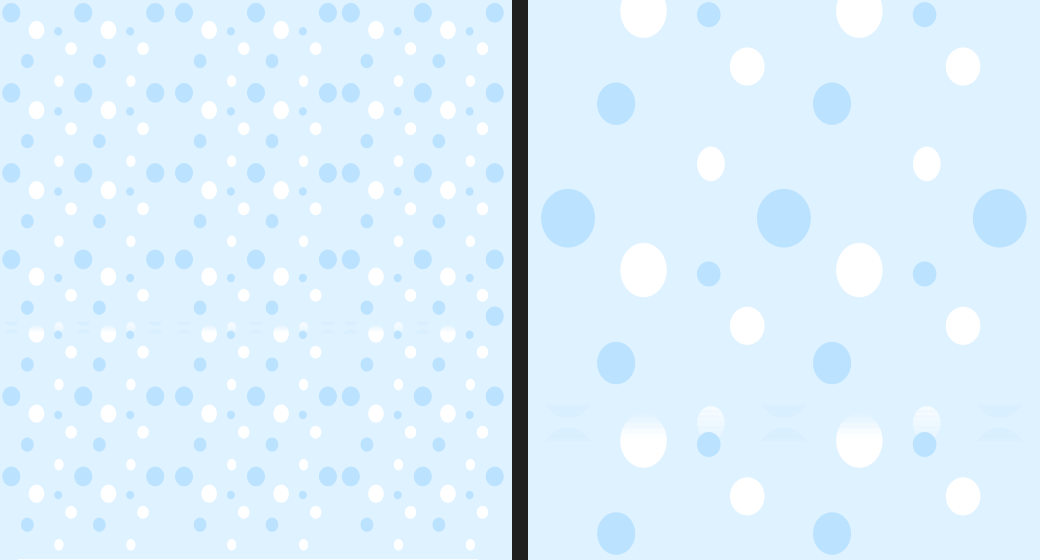
Left: the whole. Right: its middle third, enlarged.
Write a Shadertoy shader that draws this pattern.

```glsl
// Pale blue polka dots in three column groups and seven rows, with a faded horizontal seam.

const vec2 SHEET = vec2(702.0, 768.0);   // layout units across and down

// Each motif dot: centre.xy, radius.xy; even entries are blue, odd ones white
const vec4 DOTS[6] = vec4[6](
    vec4(15.5, 17.5, 12.3, 13.4),
    vec4(50.0, 41.2, 10.6, 12.4),
    vec4(79.8, 43.0, 5.4, 5.7),
    vec4(97.4, 66.7, 7.9, 8.7),
    vec4(37.5, 83.7, 8.7, 9.7),
    vec4(80.8, 111.2, 6.3, 7.9));

float ellipseMask(vec2 offset, vec2 radius, float pixel) {
    float dist = (length(offset / radius) - 1.0) * min(radius.x, radius.y);
    return 1.0 - smoothstep(-0.6 * pixel, 0.6 * pixel, dist);
}

// Row spacing stretches before row 3 and shrinks before row 4
float rowTop(int row) {
    return 109.85 * float(row) + (row > 2 ? 8.7 : 0.0) - (row > 3 ? 31.9 : 0.0);
}

// Opacity of the dots that the seam wipes away
float seamOpacity(int row, int dot, vec2 p) {
    bool intact = p.x > 630.0;
    float streaks = 0.88 + 0.12 * sin(p.y * 2.6);
    if (row == 3 && dot == 5)
        return intact ? 0.0 : streaks * mix(0.75, 0.3, smoothstep(442.0, 457.0, p.y));
    if (row == 4 && dot == 0 && !intact)
        return 0.2 * streaks * smoothstep(440.0, 442.0, p.y) * (1.0 - smoothstep(456.0, 459.0, p.y));
    if (row == 4 && dot == 1)
        return mix(streaks, 1.0, smoothstep(450.0, 458.0, p.y)) * smoothstep(442.0, 457.0, p.y);
    return 1.0;
}

void mainImage(out vec4 fragColor, in vec2 fragCoord) {
    vec2 p = fragCoord / iResolution.xy * SHEET;
    p.y = SHEET.y - p.y;
    float pixel = SHEET.y / iResolution.y;

    vec3 blue = vec3(0.733, 0.886, 1.0);
    vec3 color = vec3(0.875, 0.949, 1.0);

    // Column groups have uneven starts
    float groupLeft = p.x < 232.0 ? 0.0 : (p.x < 465.0 ? 236.8 : 465.5);

    for (int row = 0; row < 7; row++) {
        for (int i = 0; i < 6; i++) {
            vec4 dot = DOTS[i];
            vec2 offset = p - vec2(groupLeft, rowTop(row)) - dot.xy;

            // Large blue dots close each group with a third column
            float lastColumn = i == 0 ? 2.0 : 1.0;
            offset.x -= 98.65 * clamp(round(offset.x / 98.65), 0.0, lastColumn);

            // Faint slivers mirror across the seam
            if (row == 4 && i == 0 && p.x < 630.0)
                offset.y -= 2.0 * max(p.y - 449.3, 0.0);

            float mask = ellipseMask(offset, dot.zw, pixel) * seamOpacity(row, i, p);
            color = mix(color, i % 2 == 0 ? blue : vec3(1.0), mask);
        }
    }

    // Thin pale line along the bottom edge
    float edge = smoothstep(766.0, 767.0, p.y) * step(24.0, p.x) * step(p.x, 656.0);
    color = mix(color, vec3(1.0), 0.8 * edge);

    fragColor = vec4(color, 1.0);
}
```
